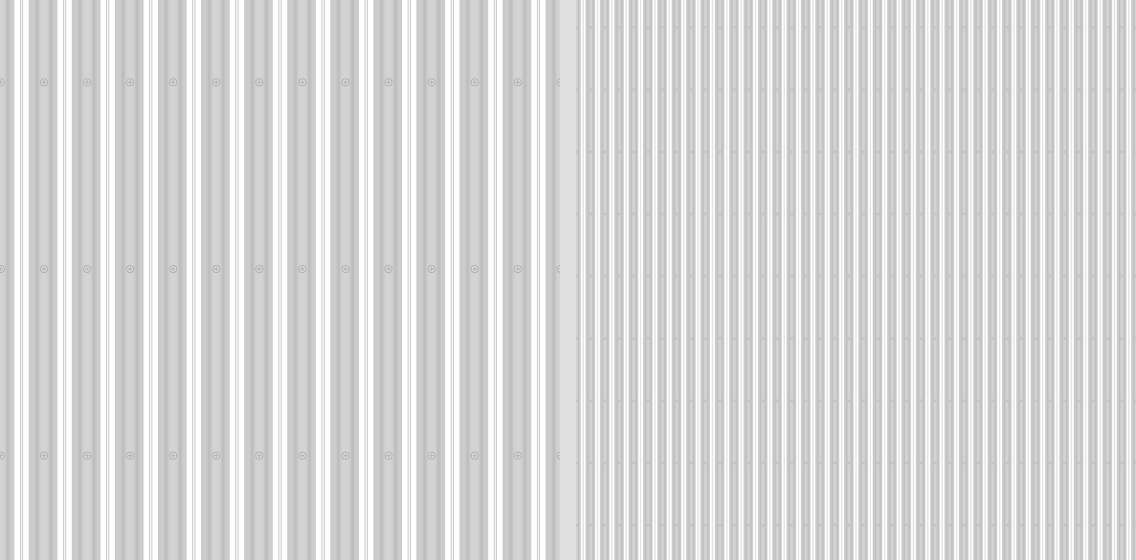
Left: one tile. Right: repeated 3 by 3.
A Shadertoy shader for this texture:

```glsl
// Signed offset to the nearest repeat, -0.5 to 0.5
float centred(float t) {
    return fract(t + 0.5) - 0.5;
}

// Share of a pixel covered by a stripe of the given half width
float stripe(float offset, float halfWidth, float pixel) {
    float right = min(halfWidth, offset + 0.5 * pixel);
    float left = max(-halfWidth, offset - 0.5 * pixel);
    return clamp((right - left) / pixel, 0.0, 1.0);
}

float fill(float dist, float pixel) {
    return clamp(0.5 - dist / pixel, 0.0, 1.0);
}

// Grey pan: bright middle, two soft grooves, darker outer flanges
float panTone(float x) {
    float side = abs(x - 0.02);
    float groove = (side - 0.16) / 0.048;
    float tone = mix(0.83, 0.805, smoothstep(0.0, 0.2, side));
    tone -= 0.015 * smoothstep(0.24, 0.34, side);
    return tone - 0.065 * exp(-groove * groove);
}

// White rib with a pair of hairlines along its crest
float ribTone(float x, float pixel) {
    float crest = abs(centred(x - 0.5));
    float tone = 0.995 - 0.025 * stripe(crest, 0.027, pixel);
    return mix(tone, 0.72, stripe(crest - 0.027, 0.008, pixel));
}

// Round screw head with a rim and a cross slot
float addScrew(float tone, vec2 p, float pixel) {
    float r = length(p);
    tone = mix(tone, 0.85, fill(r - 0.0066, pixel));
    tone = mix(tone, 0.65, stripe(r - 0.0063, 0.0007, pixel));
    vec2 a = abs(p);
    float slot = max(max(a.x, a.y) - 0.0031, min(a.x, a.y) - 0.0008);
    tone = mix(tone, 0.62, fill(slot, pixel));
    return mix(tone, 0.82, fill(r - 0.0008, pixel));
}

void mainImage(out vec4 fragColor, in vec2 fragCoord) {
    vec2 uv = fragCoord / iResolution.xy;
    float pixel = 1.0 / iResolution.y;
    float ribPixel = 13.0 / iResolution.x;

    // Thirteen alternating pans and ribs
    float x = centred(uv.x * 13.0);
    float pan = stripe(x, 0.333, ribPixel);
    float tone = mix(ribTone(x, ribPixel), panTone(x), pan);

    // Three rows of screws, one per pan
    vec2 screw = vec2(centred(uv.x * 13.0 - 0.02) / 13.0,
                      centred(uv.y * 3.0 - 0.559) / 3.0);
    tone = addScrew(tone, screw, pixel);

    fragColor = vec4(vec3(tone), 1.0);
}
```
